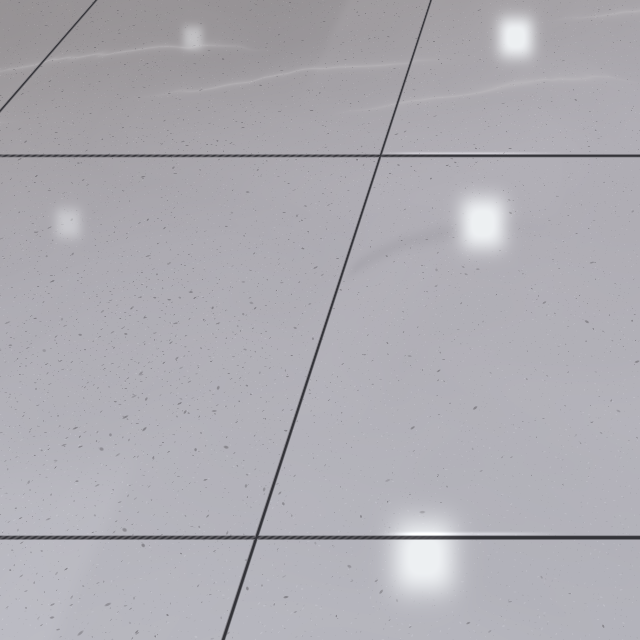
Reproduce this texture procedurally as a Shadertoy shader.

```glsl
const vec2 VANISH = vec2(0.987, 1.965);      // vanishing point on the canvas
const vec2 TILE_ORIGIN = vec2(-0.325, 0.554); // a seam crossing on the floor plane
const vec2 TILE_SIZE = vec2(0.542, 0.2735);
const vec2 SEAM_HALF = vec2(0.0014, 0.0016);  // half widths, scaled by nearness
const vec2 LAMP_ORIGIN = vec2(-0.67, 0.545);
const vec2 LAMP_STEP = vec2(0.493, 0.216);
const float LAMP_RADIUS = 0.034;
const float REFLECTION_EDGE = -0.25;
const vec2 PITTED_CENTER = vec2(-0.40, 0.40);

const vec3 STONE_COOL = vec3(0.715, 0.715, 0.745);
const vec3 STONE_MID = vec3(0.685, 0.677, 0.705);
const vec3 STONE_WARM = vec3(0.615, 0.600, 0.610);
const vec3 PIT_COLOR = vec3(0.40, 0.39, 0.41);
const vec3 VEIN_COLOR = vec3(0.77, 0.76, 0.77);
const vec3 SEAM_COLOR = vec3(0.20, 0.20, 0.22);
const vec3 SEAM_SHEEN = vec3(0.50, 0.49, 0.51);
const vec3 LAMP_COLOR = vec3(0.93, 0.94, 0.95);

vec2 hash2(vec2 p) {
    vec3 q = fract(p.xyx * vec3(0.1031, 0.1030, 0.0973));
    q += dot(q, q.yzx + 33.33);
    return fract((q.xx + q.yz) * q.zy);
}

mat2 rotation(float a) {
    return mat2(cos(a), sin(a), -sin(a), cos(a));
}

// Smooth clouds from layered, mutually warped sines, about -1 to 1
float clouds(vec2 p) {
    float sum = 0.0, amp = 0.5;
    for (int i = 0; i < 5; i++) {
        p = rotation(1.1) * p * 1.7 + 1.3;
        p += 0.6 * sin(p.yx * 1.3);
        sum += amp * sin(p.x) * cos(p.y);
        amp *= 0.65;
    }
    return sum;
}

// Cellular flecks: one turned, stretched spot in some of the cells
float flecks(vec2 p, float scale, float density) {
    p = rotation(0.4 + scale) * p * scale;
    vec2 cell = floor(p);
    vec2 spot = hash2(cell), kind = hash2(cell + 71.7);
    vec2 q = rotation(6.28 * spot.x) * (fract(p) - 0.3 - 0.4 * spot);
    float radius = mix(0.12, 0.30, kind.y * kind.y);
    float shape = 1.0 - smoothstep(0.3, 1.0, length(q * vec2(1.0, 1.8)) / radius);
    return shape * step(kind.x, density) * (0.45 + 0.55 * spot.y);
}

vec3 stone(vec2 uv, vec2 tile) {
    float cloud = clouds(tile * 2.2);
    vec3 color = mix(STONE_COOL, STONE_MID, smoothstep(0.0, 0.75, uv.y));
    color = mix(color, STONE_WARM, smoothstep(0.62, 1.1, uv.y + 0.25 * (0.5 - uv.x)));
    color += 0.012 * cloud + 0.010 * (hash2(floor(tile) + 9.0).x - 0.5);

    // Broad reflection, brighter near the viewer and darker far away
    float leftSide = 1.0 - smoothstep(-0.02, 0.02, tile.x - REFLECTION_EDGE);
    color += leftSide * (0.018 * (1.0 - smoothstep(0.20, 0.34, uv.y))
                       - 0.022 * smoothstep(0.80, 0.95, uv.y));

    // Smoky curved band beside the long seam
    float band = tile.y - 0.75 + 0.16 * exp(-8.0 * max(tile.x, 0.0)) - 0.02 * cloud;
    color -= 0.030 * exp(-band * band * 1100.0) * smoothstep(0.0, 0.03, tile.x)
           * (1.0 - smoothstep(0.15, 0.5, tile.x));

    // Pale veins across the far row
    for (int i = 0; i < 3; i++) {
        float k = float(i);
        float path = tile.y - 1.27 - 0.17 * k - 0.16 * (tile.x - 0.3)
                   - 0.05 * sin(tile.x * 5.0 + k * 2.4) - 0.05 * cloud;
        float presence = smoothstep(-0.2, 0.8, sin(tile.x * 4.0 + k * 2.1 + 0.6));
        float vein = exp(-abs(path) * 110.0) + 0.3 * exp(-abs(path) * 22.0);
        color = mix(color, VEIN_COLOR, 0.38 * vein * presence);
    }

    // Pits, thickest in one patch, over a fine grain
    float patchy = exp(-dot(tile - PITTED_CENTER, tile - PITTED_CENTER) * 14.0);
    float density = 0.10 + 0.45 * patchy + 0.12 * smoothstep(0.3, -0.3, tile.x) + 0.08 * cloud;
    color = mix(color, PIT_COLOR, 0.60 * flecks(tile, 43.0, density * 0.7));
    color = mix(color, PIT_COLOR, 0.40 * flecks(tile + 5.3, 74.0, density));
    color -= 0.040 * flecks(tile + 2.7, 105.0, 0.45);
    color += 0.040 * flecks(tile + 8.1, 88.0, 0.35);
    return color;
}

// Soft squarish lamp reflections on a perspective grid
float lamps(vec2 uv) {
    float glow = 0.0;
    for (int i = 0; i < 6; i++) {
        vec2 id = vec2(i % 2, i / 2);
        vec2 ground = LAMP_ORIGIN + id * LAMP_STEP;
        vec2 center = VANISH + vec2(ground.x, -1.0) / ground.y;
        float radius = LAMP_RADIUS * mix(0.58, 1.0, id.x) / ground.y;
        vec2 q = abs(uv - center) / (radius * vec2(1.0, 1.17));
        float r = pow(dot(q * q * q, vec2(1.0)), 1.0 / 3.0);
        float lamp = exp(-1.8 * r * r * r) + 0.10 * exp(-1.3 * r * r);
        glow += lamp * mix(0.42, 1.0, id.x);
    }
    return min(glow, 1.0);
}

void mainImage(out vec4 fragColor, in vec2 fragCoord) {
    vec2 uv = fragCoord / iResolution.xy;
    float nearness = VANISH.y - uv.y;
    vec2 ground = vec2(uv.x - VANISH.x, 1.0) / nearness;
    vec2 tile = (ground - TILE_ORIGIN) / TILE_SIZE;

    float glow = lamps(uv);
    vec3 color = mix(stone(uv, tile), LAMP_COLOR, glow);

    // Signed canvas distance to the nearest seam along each axis
    vec2 offset = (fract(tile + 0.5) - 0.5) * TILE_SIZE * nearness;
    offset *= vec2(inversesqrt(1.0 + ground.x * ground.x), nearness);
    vec2 halfWidth = SEAM_HALF * nearness;
    float pixel = 1.0 / iResolution.y;
    vec2 seam = 1.0 - smoothstep(halfWidth - pixel, halfWidth + pixel, abs(offset));

    // Oblique wear on cross seams, a worn left lip on long ones
    float twist = 0.5 + 0.5 * sin(uv.x * 560.0 - offset.y * 900.0);
    float wear = twist * 0.55 * (1.0 - smoothstep(0.45, 0.75, uv.x));
    float lip = 0.7 * smoothstep(0.2, 1.0, -offset.x / halfWidth.x);
    float sheen = mix(lip, wear, step(seam.x, seam.y)) + 0.25 * glow;
    color += 0.12 * exp(-pow((offset.y - 2.0 * halfWidth.y) / halfWidth.y, 2.0))
           * smoothstep(0.58, 0.66, uv.x) * (1.0 - smoothstep(0.75, 0.9, uv.x));
    color = mix(color, mix(SEAM_COLOR, SEAM_SHEEN, sheen), max(seam.x, seam.y));

    fragColor = vec4(clamp(color, 0.0, 1.0), 1.0);
}
```
